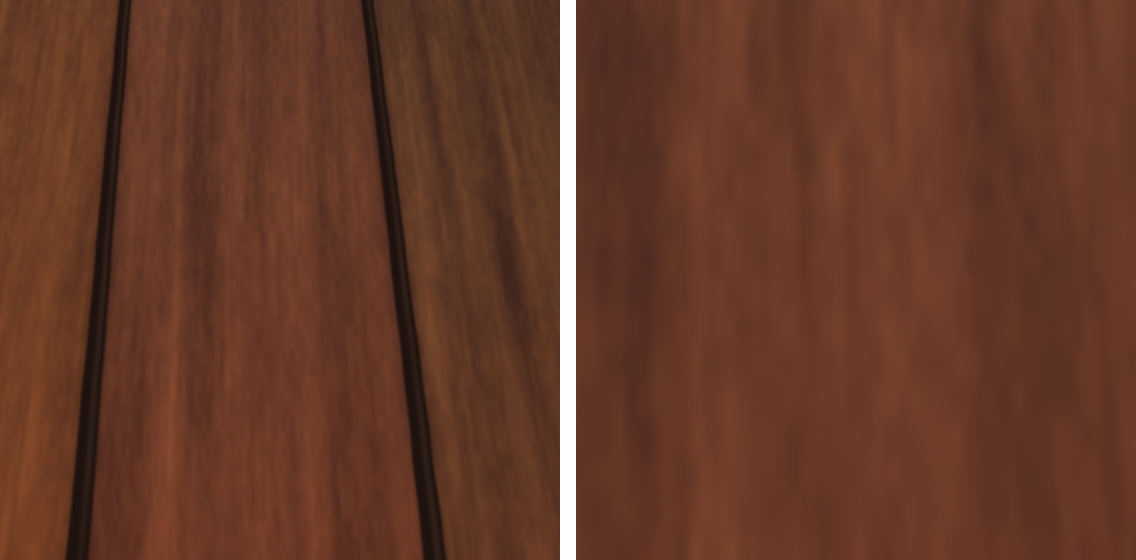
Left, the full canvas; right, a detail of the centre.
Write a Shadertoy shader that draws this texture.

```glsl
// Three dark-stained wooden boards receding in perspective, parted by two grooves.

// Perspective: position of the left groove and board width at bottom and top
const vec2 GROOVE_X = vec2(0.137, 0.224);
const vec2 BOARD_WIDTH = vec2(0.640, 0.432);
const vec2 GROOVE_HALF = vec2(0.031, 0.024);  // in board widths

// Wood tones
const vec3 WOOD_DARK = vec3(0.275, 0.155, 0.120);
const vec3 WOOD_LIGHT = vec3(0.515, 0.305, 0.190);
const vec3 GROOVE_DARK = vec3(0.115, 0.070, 0.055);
const vec3 GROOVE_RIB = vec3(0.215, 0.140, 0.105);
const vec3 TINT_LEFT = vec3(1.03, 1.00, 0.90);
const vec3 TINT_MIDDLE = vec3(1.00, 0.96, 0.99);
const vec3 TINT_RIGHT = vec3(0.99, 1.03, 1.00);

// Strength of the grain layers
const float BROAD_GRAIN = 0.34;
const float FINE_GRAIN = 0.30;
const float FIBRES = 0.20;
const float MOTTLE = 0.17;
const float EDGE_SOFT = 0.007;

// Broad streaks: board coordinate, height, half width, half length
const int STREAKS = 7;
const vec4 STREAK[STREAKS] = vec4[](
    vec4(0.13, 0.32, 0.045, 0.36), vec4(0.25, 0.32, 0.026, 0.36),
    vec4(0.33, 0.60, 0.036, 0.60), vec4(1.36, 0.49, 0.045, 0.13),
    vec4(1.09, 0.46, 0.035, 0.38), vec4(1.44, 0.63, 0.022, 0.20),
    vec4(1.42, 0.15, 0.110, 0.25));
const float STREAK_TONE[STREAKS] = float[](-0.24, 0.20, -0.20, -0.38, 0.22, 0.18, -0.10);

float hash(vec2 p) {
    return fract(sin(dot(p, vec2(127.1, 311.7))) * 43758.5453);
}

float noise(vec2 p) {
    vec2 cell = floor(p), f = fract(p);
    f = f * f * (3.0 - 2.0 * f);
    vec2 e = vec2(0.0, 1.0);
    return mix(mix(hash(cell), hash(cell + e.yx), f.x),
               mix(hash(cell + e.xy), hash(cell + e.yy), f.x), f.y);
}

// Lengthwise grain plus the small speckle of the pores, around zero
float grain(vec2 p, float board) {
    vec2 q = p + vec2(0.0, board * 17.3);
    q.x += 0.035 * (noise(q * vec2(3.0, 1.3)) - 0.5);
    float tone = BROAD_GRAIN * (noise(q * vec2(9.0, 0.9)) - 0.5);
    tone += FINE_GRAIN * (noise(q * vec2(24.0, 1.6) + 5.0) - 0.5);
    tone += FIBRES * (noise(q * vec2(58.0, 5.0) + 11.0) - 0.5);
    tone += MOTTLE * (noise(q * vec2(75.0, 42.0) + 23.0) - 0.5);
    tone += MOTTLE * (noise(q * vec2(34.0, 15.0) + 31.0) - 0.5);
    return tone;
}

float streaks(vec2 p) {
    float tone = 0.0;
    for (int i = 0; i < STREAKS; i++) {
        vec2 d = (p - STREAK[i].xy) / STREAK[i].zw;
        tone += STREAK_TONE[i] * exp(-dot(d, d));
    }
    return tone;
}

void mainImage(out vec4 fragColor, in vec2 fragCoord) {
    vec2 uv = fragCoord / iResolution.xy;

    // Board space: grooves lie at whole values of u, v runs along the boards
    float scale = mix(BOARD_WIDTH.x, BOARD_WIDTH.y, uv.y);
    float u = (uv.x - mix(GROOVE_X.x, GROOVE_X.y, uv.y)) / scale;
    float v = 1.6 / scale;
    float board = floor(u);

    // Wood
    float wobble = 0.03 * (noise(vec2(u * 4.0, uv.y * 5.0)) - 0.5);
    float tone = 0.54 + grain(vec2(u, v), board) + streaks(vec2(u + wobble, uv.y));
    tone += board < 0.0 ? 0.10 : 0.0;
    vec3 tint = board < 0.0 ? TINT_LEFT : board < 1.0 ? TINT_MIDDLE : TINT_RIGHT;
    vec3 color = mix(WOOD_DARK, WOOD_LIGHT, clamp(tone, 0.0, 1.1)) * tint;

    // Redder towards the near end, dimmer in the far right corner
    color *= mix(vec3(1.03, 0.97, 0.93), vec3(0.98, 1.01, 1.04), uv.y);
    color *= 1.0 - 0.14 * smoothstep(0.75, 1.3, uv.x * 0.8 + uv.y * 0.5);

    // Grooves with a faint rib, and soft shade on the board edges
    float index = floor(u + 0.5);
    float d = u - index + 0.003 * (noise(vec2(index * 9.0, v * 14.0)) - 0.5);
    float halfWidth = mix(GROOVE_HALF.x, GROOVE_HALF.y, uv.y);
    float gap = abs(d) - halfWidth;
    color *= 1.0 - 0.22 * exp(-max(gap, 0.0) / 0.014);
    float rib = exp(-pow((d - 0.3 * halfWidth) / (0.35 * halfWidth), 2.0));
    vec3 groove = mix(GROOVE_DARK, GROOVE_RIB, rib * (0.45 + 0.4 * noise(vec2(index, v * 6.0))));
    color = mix(groove, color, smoothstep(-EDGE_SOFT, EDGE_SOFT, gap));

    fragColor = vec4(color, 1.0);
}
```
